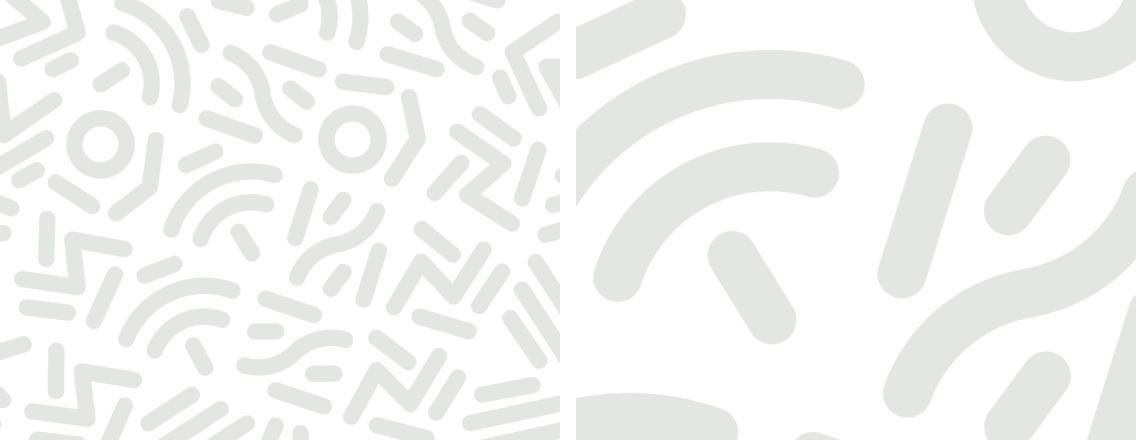
Left: the whole. Right: its middle third, enlarged.
Reproduce this pattern procedurally as a WebGL 2 fragment shader.

```glsl
#version 300 es
precision highp float;
// Draws a scattered pattern of pale grey round-ended dashes, zigzags, arcs, waves and rings on white.

#define CELL 0.269        // motif cell size, in canvas heights
#define HALF_STROKE 0.069 // half stroke width, in cells
#define GRID_TILT 0.33    // rotation of the whole layout
#define TURN_JITTER 0.14  // random turn of each motif
#define SHIFT_JITTER 0.04 // random shift of each motif
#define SEED 7.0
#define PAPER vec3(1.0)
#define INK vec3(0.89, 0.90, 0.89)

uniform vec2 u_resolution;
out vec4 fragColor;

const float PI = 3.14159265;

float hash(vec2 p) {
    return fract(sin(dot(p + SEED, vec2(127.1, 311.7))) * 43758.5453);
}

vec2 rotate(vec2 p, float angle) {
    float c = cos(angle), s = sin(angle);
    return vec2(c * p.x - s * p.y, s * p.x + c * p.y);
}

// Distances to the centre lines of the strokes
float dash(vec2 p, vec2 a, vec2 b) {
    vec2 ab = b - a;
    return length(p - a - ab * clamp(dot(p - a, ab) / dot(ab, ab), 0.0, 1.0));
}

float chevron(vec2 p, vec2 a, vec2 b, vec2 c) {
    return min(dash(p, a, b), dash(p, b, c));
}

float arc(vec2 p, vec2 centre, float radius, float middle, float spread) {
    p = rotate(p - centre, -middle);
    p.y = abs(p.y);
    if (atan(p.y, p.x) < spread) return abs(length(p) - radius);
    return length(p - radius * vec2(cos(spread), sin(spread)));
}

// Motifs, each filling one unit cell
float ringMotif(vec2 p) {
    float d = abs(length(p - vec2(-0.15, 0.15)) - 0.22);
    d = min(d, dash(p, vec2(0.29, 0.38), vec2(0.36, 0.02)));
    return min(d, chevron(p, vec2(-0.36, -0.27), vec2(0.03, -0.37), vec2(0.34, -0.19)));
}

float zigzagMotif(vec2 p) {
    float d = chevron(p, vec2(-0.36, 0.36), vec2(0.08, 0.28), vec2(-0.1, -0.08));
    d = min(d, dash(p, vec2(-0.1, -0.08), vec2(0.36, -0.18)));
    d = min(d, dash(p, vec2(0.34, 0.37), vec2(0.23, 0.05)));
    d = min(d, dash(p, vec2(-0.36, 0.13), vec2(-0.33, -0.3)));
    return min(d, dash(p, vec2(-0.1, -0.31), vec2(0.24, -0.39)));
}

float waveHalf(vec2 p) {
    float d = arc(p, vec2(0.218, 0.38), 0.438, PI + 0.525, 0.525);
    d = min(d, dash(p, vec2(0.08, 0.37), vec2(0.13, 0.2)));
    return min(d, dash(p, vec2(0.37, 0.36), vec2(0.35, -0.07)));
}

float waveMotif(vec2 p) {
    return min(waveHalf(p), waveHalf(-p));
}

float archMotif(vec2 p) {
    vec2 corner = vec2(-0.36);
    float d = arc(p, corner, 0.71, 0.25 * PI, 0.77);
    d = min(d, arc(p, corner, 0.45, 0.25 * PI, 0.77));
    d = min(d, dash(p, vec2(-0.36, -0.34), vec2(-0.2, -0.2)));
    return min(d, dash(p, vec2(0.19, 0.39), vec2(0.39, 0.21)));
}

float dashMotif(vec2 p) {
    float d = dash(p, vec2(-0.39, 0.02), vec2(-0.15, 0.38));
    d = min(d, dash(p, vec2(-0.38, -0.32), vec2(0.11, 0.38)));
    d = min(d, dash(p, vec2(-0.13, -0.35), vec2(0.37, 0.36)));
    return min(d, dash(p, vec2(0.14, -0.37), vec2(0.39, -0.01)));
}

float chevronMotif(vec2 p) {
    float d = chevron(p, vec2(-0.38, -0.02), vec2(-0.02, 0.36), vec2(0.36, 0.1));
    d = min(d, chevron(p, vec2(-0.36, -0.35), vec2(-0.03, 0.05), vec2(0.14, -0.37)));
    d = min(d, dash(p, vec2(0.38, -0.13), vec2(0.36, -0.37)));
    return min(d, dash(p, vec2(-0.38, 0.26), vec2(-0.26, 0.38)));
}

// Picks, turns, mirrors and nudges the motif of one cell
float cellStrokes(vec2 p, vec2 id) {
    float kind = mod(2.0 * id.x + floor(2.0 * hash(id)) + floor(6.0 * hash(id.yy)), 6.0);
    p -= SHIFT_JITTER * (vec2(hash(id + 11.0), hash(id + 23.0)) - 0.5);
    float quarterTurns = floor(4.0 * hash(id + 37.0));
    p = rotate(p, 0.5 * PI * quarterTurns + TURN_JITTER * (hash(id + 53.0) - 0.5));
    if (hash(id + 71.0) < 0.5) p.x = -p.x;
    if (kind < 0.5) return ringMotif(p);
    if (kind < 1.5) return zigzagMotif(p);
    if (kind < 2.5) return archMotif(p);
    if (kind < 3.5) return dashMotif(p);
    if (kind < 4.5) return waveMotif(p);
    return chevronMotif(p);
}

void main() {
    vec2 p = rotate(gl_FragCoord.xy / u_resolution.y, GRID_TILT) / CELL;
    float nearest = 1.0;
    // Rows slide by random amounts so that the columns do not line up
    for (float j = -1.0; j <= 1.0; j++) {
        float row = floor(p.y) + j;
        vec2 q = vec2(p.x + hash(vec2(row, 5.0)), p.y);
        for (float i = -1.0; i <= 1.0; i++) {
            vec2 id = vec2(floor(q.x) + i, row);
            nearest = min(nearest, cellStrokes(q - id - 0.5, id));
        }
    }
    float edge = 0.8 / (u_resolution.y * CELL);
    float ink = 1.0 - smoothstep(-edge, edge, nearest - HALF_STROKE);
    fragColor = vec4(mix(PAPER, INK, ink), 1.0);
}
```
